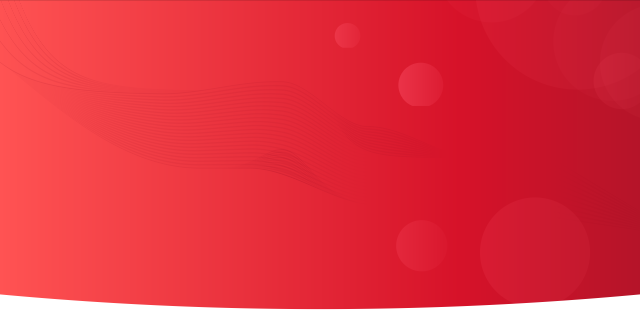
This background is drawn by a WebGL 1 fragment shader. Its source:

```glsl
precision highp float;
// Red banner with a curved white foot, translucent bubbles and fine wavy line ribbons.
uniform vec2 u_resolution;

#define LEFT_RED vec3(1.0, 0.325, 0.325)
#define MID_RED vec3(0.84, 0.07, 0.16)
#define RIGHT_RED vec3(0.71, 0.08, 0.16)
#define BUBBLE_TINT vec3(1.0, 0.33, 0.42)
#define LINE_TINT vec3(0.62, 0.04, 0.13)
#define MID_STOP 0.72
#define LINE_STRENGTH 0.17
#define LINE_WIDTH 0.0012
#define FOOT_HEIGHT 0.034
#define FOOT_BEND 0.046

float pixel;

// Coverage of a signed distance, negative inside
float cover(float d) {
  return clamp(0.5 - d / pixel, 0.0, 1.0);
}

// Disc whose opacity runs from left to right; flatAt trims its base (in radii)
vec3 bubble(vec3 base, vec2 p, vec2 centre, float r, vec2 opacity, float flatAt) {
  vec2 q = p - centre;
  float d = max(length(q) - r, -q.y - flatAt * r);
  float alpha = mix(opacity.x, opacity.y, clamp(0.5 + 0.5 * q.x / r, 0.0, 1.0));
  return mix(base, BUBBLE_TINT, alpha * cover(d));
}

// Evenly spread lines between two heights, with a faint fill
float ribbon(float depth, float top, float bottom, float count) {
  float span = max(bottom - top, 0.002);
  float t = (depth - top) / span;
  float gap = span / count;
  float d = abs(fract(t * count + 0.5) - 0.5) * gap;
  float soft = max(pixel, LINE_WIDTH);
  float line = 1.0 - smoothstep(0.0, LINE_WIDTH + soft, d);
  line *= smoothstep(0.5 * soft, 3.0 * soft, gap) * 0.7 + 0.3;
  float inside = cover(top - depth - LINE_WIDTH) * cover(depth - bottom - LINE_WIDTH);
  return inside * (line + 0.12);
}

// Window along x with soft ends
float window(float x, float start, float end, float fade) {
  return smoothstep(start, start + fade, x) * (1.0 - smoothstep(end - fade, end, x));
}

// Boundary curves, measured as depth below the top edge
float upperCurve(float x) {
  return 0.285 * (1.0 - exp((0.06 - x) / 0.11)) + 0.13 * smoothstep(0.7, 1.0, x);
}

float middleCurve(float x) {
  return 0.195 + 0.1 * (1.0 - exp(-x / 0.13)) - 0.04 * smoothstep(0.5, 0.86, x)
       + 0.14 * smoothstep(0.88, 1.15, x) + 0.1 * smoothstep(1.15, 1.5, x);
}

float lowerCurve(float x) {
  return 0.19 + 0.336 * sin(min(x / 0.625, 1.0) * 1.5708)
       + 0.115 * smoothstep(0.78, 1.18, x);
}

float waves(vec2 p) {
  float x = p.x;
  float depth = 1.0 - p.y;
  float middle = middleCurve(x);
  float lower = lowerCurve(x);
  float hump = lower - 0.08 * exp(-pow((x - 0.9) / 0.1, 2.0));
  float fold = 0.333 + 0.16 * (1.0 - exp((1.03 - x) / 0.06));
  float sum = 0.55 * ribbon(depth, middle, lower, 22.0) * window(x, -0.2, 1.17, 0.2);
  sum += 0.6 * ribbon(depth, upperCurve(x), middle, 6.0) * window(x, -0.1, 0.95, 0.1);
  sum += 0.7 * ribbon(depth, hump, lower, 9.0) * window(x, 0.68, 1.16, 0.1);
  sum += 0.6 * ribbon(depth, middle, fold, 9.0) * window(x, 1.02, 1.42, 0.08);
  float slope = x - 1.8;
  sum += 0.6 * ribbon(depth, 0.54 + 0.6 * slope, 0.69 + 0.15 * slope, 10.0)
       * window(x, 1.7, 2.3, 0.2);
  return sum;
}

void main() {
  vec2 p = gl_FragCoord.xy / u_resolution * vec2(2.0, 1.0);
  pixel = 1.0 / u_resolution.y;

  // Horizontal gradient
  float across = 0.5 * p.x;
  vec3 color = mix(LEFT_RED, MID_RED, min(across / MID_STOP, 1.0));
  color = mix(color, RIGHT_RED, max((across - MID_STOP) / (1.0 - MID_STOP), 0.0));

  // Line ribbons
  color = mix(color, LINE_TINT, LINE_STRENGTH * min(waves(p), 1.5));

  // Overlapping bubbles in the upper right corner
  color = bubble(color, p, vec2(1.805, 1.04), 0.32, vec2(0.10, 0.03), 1.0);
  color = bubble(color, p, vec2(1.914, 0.87), 0.185, vec2(0.05, 0.03), 1.0);
  color = bubble(color, p, vec2(2.057, 0.805), 0.182, vec2(0.06, 0.03), 1.0);
  color = bubble(color, p, vec2(1.943, 0.747), 0.088, vec2(0.10, 0.04), 1.0);
  color = bubble(color, p, vec2(1.536, 1.104), 0.174, vec2(0.06, 0.06), 1.0);
  color = bubble(color, p, vec2(1.797, 1.052), 0.10, vec2(0.04, 0.04), 1.0);

  // Separate bubbles
  color = bubble(color, p, vec2(1.086, 0.888), 0.04, vec2(0.36, 0.10), 0.93);
  color = bubble(color, p, vec2(1.315, 0.734), 0.07, vec2(0.42, 0.12), 0.93);
  color = bubble(color, p, vec2(1.318, 0.232), 0.08, vec2(0.22, 0.05), 1.0);
  color = bubble(color, p, vec2(1.672, 0.211), 0.172, vec2(0.14, 0.08), 1.0);

  // Thin shade along the top and the white foot
  color *= 1.0 - 0.15 * smoothstep(0.995, 1.0, p.y);
  float foot = FOOT_HEIGHT + FOOT_BEND * (p.x - 1.0) * (p.x - 1.0);
  gl_FragColor = vec4(mix(color, vec3(1.0), cover(p.y - foot)), 1.0);
}
```
